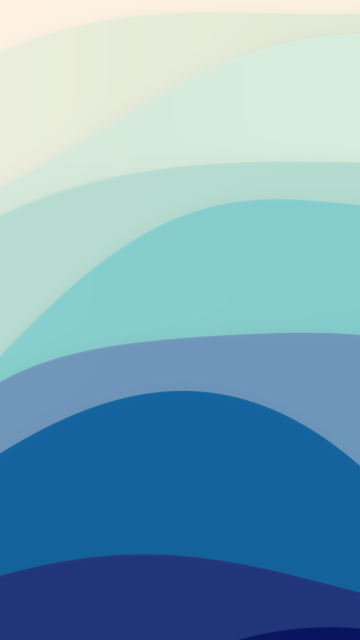
A WebGL 2 fragment shader for this background:

```glsl
#version 300 es
precision highp float;
// Layered paper waves, from warm cream at the top to deep navy at the bottom.

uniform vec2 u_resolution;
out vec4 fragColor;

const int WAVES = 8;
const float RIM_WIDTH = 0.0016;     // bright paper edge, in canvas heights
const float RIM_STRENGTH = 0.22;
const float SHADOW_WIDTH = 0.012;   // soft shade cast above each sheet
const float SHADOW_STRENGTH = 0.025;

// Height of each crest at the left side, back to front
const float BASE[WAVES] = float[](
  0.9193, 0.7083, 0.6628, 0.4440, 0.4036, 0.2917, 0.1003, -0.2396);

// Rise, bend, twist and ripple of each crest
const vec4 SHAPE[WAVES] = vec4[](
  vec4(0.0442, -0.0272,  0.0095,  0.0083),
  vec4(0.0795,  0.0012, -0.0246,  0.0115),
  vec4(0.0520, -0.0272,  0.0102, -0.0023),
  vec4(0.1328, -0.0481, -0.0093,  0.0303),
  vec4(0.0495, -0.0312,  0.0207, -0.0206),
  vec4(0.0703, -0.0430, -0.0116,  0.0036),
  vec4(0.0286, -0.0260,  0.0013,  0.0103),
  vec4(0.1224, -0.0387,  0.0,     0.0));

const vec3 SKY_LEFT = vec3(1.00, 0.95, 0.90);
const vec3 SKY_RIGHT = vec3(0.99, 0.95, 0.88);

// Sheet colours at the left and right sides
const vec3 LEFT[WAVES] = vec3[](
  vec3(0.92, 0.93, 0.86), vec3(0.84, 0.91, 0.85),
  vec3(0.72, 0.86, 0.82), vec3(0.53, 0.81, 0.80),
  vec3(0.44, 0.59, 0.73), vec3(0.08, 0.39, 0.62),
  vec3(0.13, 0.21, 0.48), vec3(0.04, 0.10, 0.37));
const vec3 RIGHT[WAVES] = vec3[](
  vec3(0.88, 0.92, 0.84), vec3(0.84, 0.93, 0.87),
  vec3(0.71, 0.86, 0.82), vec3(0.52, 0.80, 0.80),
  vec3(0.43, 0.59, 0.73), vec3(0.08, 0.39, 0.62),
  vec3(0.13, 0.21, 0.48), vec3(0.03, 0.08, 0.37));

// Quartic crest in Newton form over four equal steps
float crestHeight(float x, float base, vec4 shape) {
  float s = 4.0 * x;
  float bend = s * (s - 1.0) / 2.0;
  float twist = bend * (s - 2.0) / 3.0;
  float ripple = twist * (s - 3.0) / 4.0;
  return base + dot(shape, vec4(s, bend, twist, ripple));
}

void main() {
  vec2 uv = gl_FragCoord.xy / u_resolution;
  vec3 color = mix(SKY_LEFT, SKY_RIGHT, uv.x);

  for (int i = 0; i < WAVES; i++) {
    float depth = crestHeight(uv.x, BASE[i], SHAPE[i]) - uv.y;
    float pixel = length(vec2(dFdx(depth), dFdy(depth)));
    float cover = smoothstep(-0.7 * pixel, 0.7 * pixel, depth);

    // Shade on the sheet behind
    color *= 1.0 - SHADOW_STRENGTH * exp(-max(-depth, 0.0) / SHADOW_WIDTH);

    // Sheet with a light rim, brightest on the pale sheets at the left
    vec3 sheet = mix(LEFT[i], RIGHT[i], uv.x);
    float rim = exp(-max(depth, 0.0) / RIM_WIDTH) * RIM_STRENGTH;
    rim *= mix(1.0, 0.4, uv.x) * sheet.g;
    sheet = mix(sheet, vec3(1.0), rim);
    color = mix(color, sheet, cover);
  }
  fragColor = vec4(color, 1.0);
}
```
